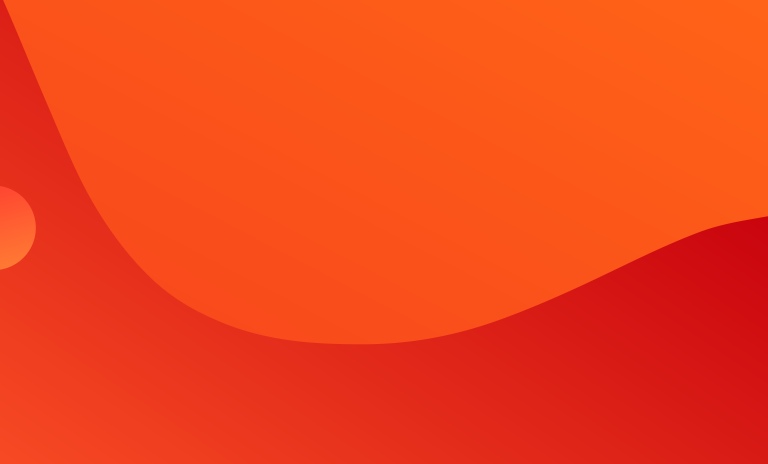
A Shadertoy shader for this background:

```glsl
// Draws a glowing orange wave over a red diagonal gradient, with a small disc at the left edge.

const vec3 WAVE_LOW    = vec3(0.970, 0.275, 0.110);
const vec3 WAVE_HIGH   = vec3(1.000, 0.390, 0.090);
const vec3 BASE_DARK   = vec3(0.780, 0.000, 0.050);
const vec3 BASE_LIGHT  = vec3(0.970, 0.290, 0.140);
const vec3 DISC_TOP    = vec3(1.000, 0.260, 0.190);
const vec3 DISC_BOTTOM = vec3(1.000, 0.480, 0.200);

const vec2  DISC_CENTRE = vec2(-0.014, 0.509); // in canvas heights
const float DISC_RADIUS = 0.0912;

// Wave outline: x, height and slope at each knot, in canvas fractions
const int KNOT_COUNT = 10;
const vec3 KNOTS[KNOT_COUNT] = vec3[](
    vec3(0.004, 1.000, -3.75), vec3(0.059, 0.785, -3.85),
    vec3(0.115, 0.581, -3.00), vec3(0.182, 0.425, -1.80),
    vec3(0.286, 0.307, -0.70), vec3(0.473, 0.258,  0.00),
    vec3(0.651, 0.311,  0.60), vec3(0.781, 0.403,  0.79),
    vec3(0.911, 0.500,  0.62), vec3(1.000, 0.534,  0.30));

// Cubic Hermite curve through the knots, with straight ends
float waveHeight(float x) {
    vec3 first = KNOTS[0];
    vec3 last = KNOTS[KNOT_COUNT - 1];
    if (x <= first.x) return first.y + (x - first.x) * first.z;
    if (x >= last.x) return last.y + (x - last.x) * last.z;

    float height = last.y;
    for (int i = 0; i < KNOT_COUNT - 1; i++) {
        vec3 a = KNOTS[i];
        vec3 b = KNOTS[i + 1];
        if (x >= a.x && x < b.x) {
            float span = b.x - a.x;
            float t = (x - a.x) / span;
            float s = 1.0 - t;
            height = mix(a.y, b.y, t * t * (3.0 - 2.0 * t))
                   + span * t * s * (a.z * s - b.z * t);
        }
    }
    return height;
}

// Approximate signed distance above the wave edge, in canvas heights
float waveDistance(vec2 uv, float aspect) {
    const float STEP = 0.002;
    float slope = (waveHeight(uv.x + STEP) - waveHeight(uv.x - STEP))
                / (2.0 * STEP * aspect);
    return (uv.y - waveHeight(uv.x)) / sqrt(1.0 + slope * slope);
}

// Pixel coverage of a region where the distance is positive
float coverage(float dist, float pixel) {
    return clamp(dist / pixel + 0.5, 0.0, 1.0);
}

void mainImage(out vec4 fragColor, in vec2 fragCoord) {
    vec2 uv = fragCoord / iResolution.xy;
    float aspect = iResolution.x / iResolution.y;
    float pixel = 1.0 / iResolution.y;
    vec2 p = vec2(uv.x * aspect, uv.y);

    // Red base, brightest at the lower left
    float baseGlow = 1.0 - 0.64 * uv.x - 0.58 * uv.y;
    vec3 color = mix(BASE_DARK, BASE_LIGHT, clamp(baseGlow, 0.0, 1.0));

    // Disc cut by the left edge
    vec2 q = (p - DISC_CENTRE) / DISC_RADIUS;
    float discShade = clamp(0.5 - 0.47 * q.y + 0.12 * q.x, 0.0, 1.0);
    float disc = coverage(DISC_RADIUS * (1.0 - length(q)), pixel);
    color = mix(color, mix(DISC_TOP, DISC_BOTTOM, discShade), disc);

    // Orange wave, brightest at the upper right
    float waveGlow = clamp(0.57 * uv.x + 0.66 * uv.y - 0.23, 0.0, 1.0);
    float wave = coverage(waveDistance(uv, aspect), pixel);
    color = mix(color, mix(WAVE_LOW, WAVE_HIGH, waveGlow), wave);

    fragColor = vec4(color, 1.0);
}
```
